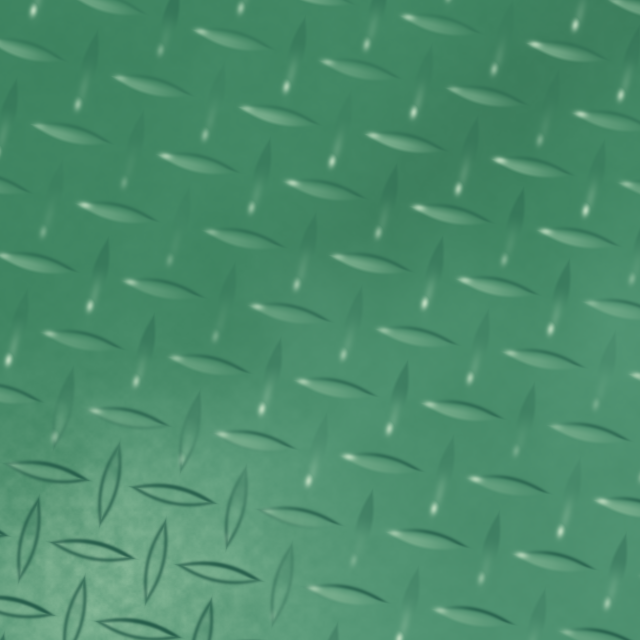
Write a WebGL 2 fragment shader that draws this texture.

```glsl
#version 300 es
precision highp float;
uniform vec2 u_resolution;
out vec4 outColor;

#define GREEN vec3(0.255, 0.53, 0.39)
#define MIST vec3(0.31, 0.575, 0.445)
#define PALE vec3(0.52, 0.715, 0.585)
#define SHADE vec3(0.12, 0.34, 0.27)
#define GLINT vec3(0.77, 0.88, 0.77)
#define COLUMN_STEP 0.198
#define ROW_SHEAR 0.0716
#define ROW_STEP 0.0944
#define ROW_GROWTH 0.00102
#define BEND 0.078
#define LUG_SIZE vec2(0.061, 0.0125)
#define SOFTNESS 0.0035

float hash(vec2 p) {
  return fract(sin(dot(p, vec2(127.1, 311.7))) * 43758.5453);
}

float noise(vec2 p) {
  vec2 i = floor(p), f = fract(p);
  f = f * f * (3.0 - 2.0 * f);
  return mix(mix(hash(i), hash(i + vec2(1, 0)), f.x),
             mix(hash(i + vec2(0, 1)), hash(i + vec2(1, 1)), f.x), f.y);
}

float fbm(vec2 p) {
  float sum = 0.0, gain = 0.5;
  for (int k = 0; k < 4; k++) {
    sum += gain * noise(p);
    p = p * 2.03 + 7.1;
    gain *= 0.5;
  }
  return sum;
}

float bell(float x) { return exp(-x * x); }

// Distance-like field of a pointed lens; q.x runs along it
float lens(vec2 q, vec2 size) {
  float t = q.x / size.x;
  return abs(q.y) - size.y * (1.0 - t * t);
}

// Coordinates of a point in the frame of a unit axis
vec2 along(vec2 d, vec2 axis) {
  return vec2(dot(d, axis), dot(d, vec2(-axis.y, axis.x)));
}

vec3 flatLug(vec3 col, vec2 d, vec2 id, float slope, float sheen, float low) {
  vec2 q = along(d, normalize(vec2(1.0, slope)));
  float t = q.x / LUG_SIZE.x, e = lens(q, LUG_SIZE);
  float wear = hash(id + 3.7);
  float body = smoothstep(SOFTNESS, -SOFTNESS, e);
  float fade = smoothstep(1.2, -0.5, t);
  float rim = bell(e / SOFTNESS);
  float upper = rim * smoothstep(0.002, -0.004, q.y);
  float face = body * smoothstep(-0.012, 0.004, q.y);
  col = mix(col, PALE, face * fade * mix(0.4, 0.8, wear) * (1.0 - 0.6 * sheen));
  col = mix(col, SHADE, upper * smoothstep(-1.0, 0.1, t) * mix(0.2, 0.75, low));
  col = mix(col, SHADE, rim * sheen * 0.65);
  float tip = bell((t + 0.83) / 0.16) * bell((q.y + 0.001) / 0.005);
  return mix(col, GLINT, tip * mix(0.25, 0.85, hash(id + 9.1)) * (1.0 - 0.8 * sheen));
}

vec3 uprightLug(vec3 col, vec2 d, vec2 id, float sheen) {
  vec2 q = along(d, normalize(vec2(-0.24, 1.0)));
  float t = q.x / LUG_SIZE.x, e = lens(q, LUG_SIZE * vec2(1.0, 0.95));
  float body = smoothstep(SOFTNESS, -SOFTNESS, e);
  float smudge = body * smoothstep(0.3, -0.4, t) * mix(0.08, 0.32, hash(id + 5.3));
  col = mix(col, SHADE, smudge * (1.0 - 0.5 * sheen));
  col = mix(col, SHADE, bell(e / SOFTNESS) * sheen * 0.6);
  // Bright worn lower end
  vec2 spot = vec2(t - 0.83 + 0.2 * (hash(id) - 0.5), q.y - 0.003);
  float end = bell(spot.x / 0.15) * bell(spot.y / 0.0055);
  float streak = bell((t - 0.5) / 0.4) * bell(q.y / 0.007) * 0.22;
  float shine = mix(0.3, 0.95, hash(id + 2.9)) * (1.0 - 0.85 * sheen);
  return mix(col, GLINT, max(end, streak) * shine);
}

void main() {
  vec2 p = gl_FragCoord.xy / u_resolution;
  p.y = 1.0 - p.y;

  // Painted ground, haze and reflected light
  float cloud = fbm(p * 4.0) - 0.47, grain = fbm(p * 65.0) - 0.47;
  float haze = smoothstep(0.35, 0.95, p.y + 0.12 * p.x + 0.4 * cloud);
  float band = bell((p.x + 1.2 * p.y - 0.98) / 0.16) * smoothstep(0.2, 0.7, p.x);
  vec2 glow = (p - vec2(0.16, 0.91)) / vec2(0.27, 0.22);
  float light = exp(-dot(glow, glow));
  vec3 col = mix(GREEN, MIST, haze);
  col *= 1.0 - 0.05 * band;
  col = mix(col, PALE, light * clamp(0.7 + 0.8 * grain + 0.4 * cloud, 0.0, 1.0));
  col += 0.05 * cloud + 0.015 * grain;

  // Bent lattice: columns lean and rows spread toward the bottom
  float fall = exp(-(p.x + 1.9 * p.y) / 0.603);
  float level = p.y + BEND * fall - 0.17 * p.x - 0.1289;
  float row = (sqrt(ROW_STEP * ROW_STEP + 4.0 * ROW_GROWTH * level) - ROW_STEP)
              / (2.0 * ROW_GROWTH);
  float column = (p.x - 0.039 - ROW_SHEAR * row) / COLUMN_STEP;
  float k = BEND / 0.603 * fall, slope = 0.17 + k;
  float sheen = smoothstep(0.08, 0.65, light);

  // Two lug directions, alternating by half a column
  for (int n = -1; n <= 1; n++) {
    float r = floor(row + 0.5) + float(n), fr = row - r;
    for (int kind = 0; kind < 2; kind++) {
      float c = column - 0.5 * float(kind);
      vec2 id = vec2(floor(c + 0.5), r), d;
      d.x = (c - id.x) * COLUMN_STEP + fr * ROW_SHEAR;
      d.y = (fr * (ROW_STEP + ROW_GROWTH * (row + r)) + d.x * slope) / (1.0 - 1.9 * k);
      col = kind == 0 ? flatLug(col, d, id, slope + 0.02, sheen, p.y)
                      : uprightLug(col, d, id, sheen);
    }
  }
  outColor = vec4(clamp(col, 0.0, 1.0), 1.0);
}
```
